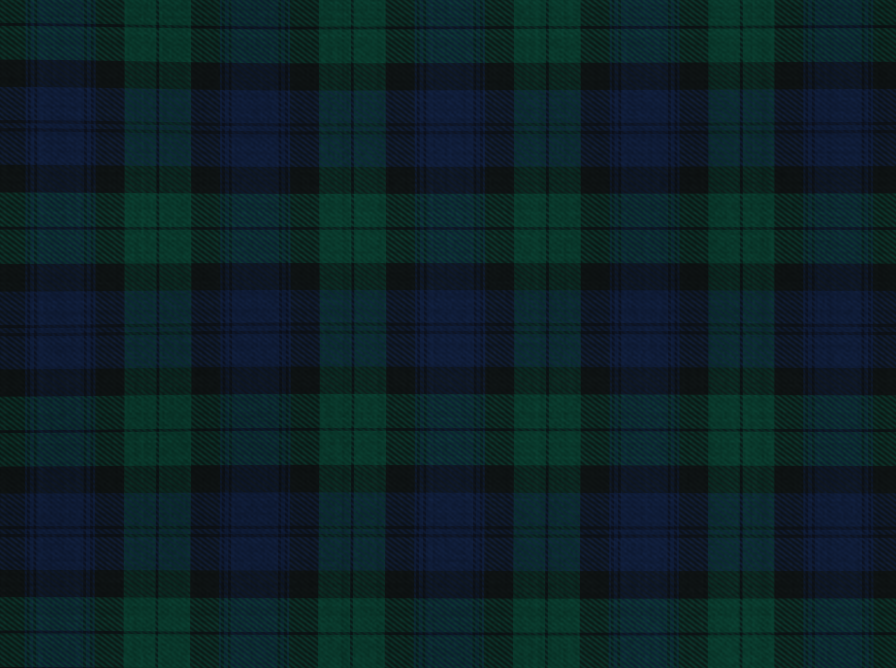
This texture is drawn by a Shadertoy shader. Its source:

```glsl
// A dark woven tartan: green, black and blue bands with fine dark lines.
// One stripe function colours the warp and the weft; a diagonal twill
// wave blends them, then thread variation and grain give the cloth wear.

const vec3 GREEN = vec3(0.035, 0.213, 0.165);
const vec3 BLACK = vec3(0.052, 0.070, 0.072);
const vec3 BLUE  = vec3(0.058, 0.108, 0.212);
const vec3 LINE  = vec3(0.040, 0.045, 0.065);

const vec2 PERIOD = vec2(0.2172, 0.2258);  // sett size, in canvas widths
const vec2 ORIGIN = vec2(0.1758, 0.0391);  // centre of the first green bands
const float TWILL_COUNT = 170.0;           // diagonal ribs across the canvas
const float THREADS = 384.0;               // threads across the canvas

float hash(vec2 p) {
    return fract(sin(dot(p, vec2(127.1, 311.7))) * 43758.5453);
}

float noise(vec2 p) {
    vec2 i = floor(p);
    vec2 f = fract(p);
    f = f * f * (3.0 - 2.0 * f);
    float low = mix(hash(i), hash(i + vec2(1.0, 0.0)), f.x);
    float high = mix(hash(i + vec2(0.0, 1.0)), hash(i + vec2(1.0, 1.0)), f.x);
    return mix(low, high, f.y);
}

// Soft step and soft line, with aa as the edge half width
float edge(float d, float at, float aa) {
    return smoothstep(at - aa, at + aa, d);
}

float line(float d, float at, float halfWidth, float aa) {
    return 1.0 - edge(abs(d - at), halfWidth, aa);
}

// Mirrored distance from the nearest green centre, 0 to 0.5 of a period
float settDistance(float x, float origin, float period) {
    return abs(fract((x - origin) / period + 0.5) - 0.5);
}

// Green band with a centre line, then black, then blue
vec3 bands(float d, float greenEnd, float blackEnd, float aa) {
    vec3 c = mix(GREEN, BLACK, edge(d, greenEnd, aa));
    c = mix(c, BLUE, edge(d, blackEnd, aa));
    return mix(c, LINE, 0.85 * line(d, 0.0, 0.007, aa));
}

// Brightness of each thread, constant along its length
float threadTone(float x, float seed, float amount) {
    return 1.0 + amount * (noise(vec2(x * THREADS, seed)) - 0.5);
}

void mainImage(out vec4 fragColor, in vec2 fragCoord) {
    float pixel = 1.0 / iResolution.x;
    vec2 p = fragCoord * pixel;

    // Slight bowing of the cloth
    vec2 bow = vec2(noise(p * 3.0 + 7.0), noise(p * 3.0 + 31.0)) - 0.5;
    vec2 q = p + bow * vec2(0.002, 0.005);
    vec2 aa = 0.7 * pixel / PERIOD;

    // Warp: paired dark lines close to both sides of the blue
    float dx = settDistance(q.x, ORIGIN.x, PERIOD.x);
    vec3 warp = bands(dx, 0.171, 0.320, aa.x);
    float pairLines = max(line(dx, 0.338, 0.007, aa.x), line(dx, 0.372, 0.007, aa.x));
    warp = mix(warp, LINE, 0.75 * pairLines);
    warp *= threadTone(q.x, 3.5, 0.22);

    // Weft: one pair of dark lines in the middle of the blue
    float dy = settDistance(q.y, ORIGIN.y, PERIOD.y);
    vec3 weft = bands(dy, 0.174, 0.309, aa.y);
    weft = mix(weft, LINE, 0.75 * line(dy, 0.480, 0.008, aa.y));
    weft *= threadTone(q.y, 9.5, 0.22);

    // Twill ribs fall to the right and fade when finer than a pixel
    float fade = 1.0 - smoothstep(0.35, 0.7, TWILL_COUNT * pixel);
    float rib = sin(6.28318 * TWILL_COUNT * (p.x * 0.75 + p.y)) * fade;
    vec3 cloth = mix(warp, weft, 0.5 + 0.24 * rib);
    cloth *= 1.0 + 0.07 * rib;

    // Woven grain and broad uneven fading
    cloth *= 1.0 + 0.16 * (noise(p * THREADS) - 0.5);
    cloth *= 1.0 + 0.10 * (noise(p * 4.0 + 13.0) - 0.5);

    fragColor = vec4(cloth, 1.0);
}
```
